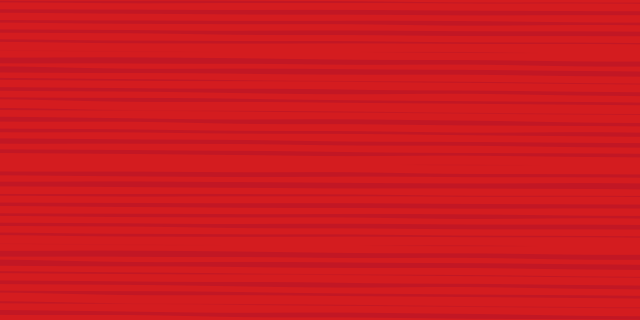
Give the GLSL for this pattern, as a WebGL 1 fragment shader.

```glsl
precision highp float;
// Red ground with thin, uneven, slightly sloping darker streaks in a vertically repeating band.

uniform vec2 u_resolution;

// Lengths are fractions of the canvas height.
const float TAU = 6.2831853;
const float STREAKS = 19.0;       // streaks in one band
const float BAND_HEIGHT = 0.604;  // vertical repeat
const float FIRST_STREAK = 0.036; // depth of the first streak
const vec3 GROUND = vec3(0.83, 0.11, 0.12);
const vec3 STREAK = vec3(0.76, 0.09, 0.14);

float hash(vec2 cell) {
  return fract(sin(dot(cell, vec2(127.1, 311.7))) * 43758.545);
}

// Smooth noise along x in -1..1, different for each seed.
float noise(float x, float seed) {
  float cell = floor(x);
  float t = smoothstep(0.0, 1.0, x - cell);
  return 2.0 * mix(hash(vec2(cell, seed)), hash(vec2(cell + 1.0, seed)), t) - 1.0;
}

float wave(float index, float peak, float period) {
  return cos(TAU * (index - peak) / period);
}

// Depth of a streak: nearly even pitch, a gentle fall to the right, a slow wobble.
float streakDepth(float index, float x) {
  float around = wave(index, 0.0, STREAKS);
  float depth = FIRST_STREAK + BAND_HEIGHT * index / STREAKS - 0.0068 * (1.0 - around);
  float fall = (0.0058 - 0.0026 * around) * x;
  return depth + fall + 0.0016 * noise(x * 2.7, index);
}

// Interfering waves mix heavy and fine streaks; noise swells and tapers each one.
float streakWidth(float index, float x) {
  float width = 0.0098
    + 0.0036 * wave(index, 0.5, 5.8)
    + 0.0052 * wave(index, -0.2, 2.8)
    + 0.0042 * wave(index, 16.5, 3.75);
  return max(width + 0.0034 * noise(x * 2.1, index + 40.0), 0.0);
}

float wrapCentered(float value, float period) {
  return value - period * floor(value / period + 0.5);
}

// Antialiased line that fades once it is thinner than one pixel.
float lineCoverage(float offset, float width, float pixel) {
  float inside = clamp((0.5 * max(width, pixel) - abs(offset)) / pixel + 0.5, 0.0, 1.0);
  return inside * min(width / pixel, 1.0);
}

float streakCoverage(vec2 p, float pixel) {
  float coverage = 0.0;
  for (float index = 0.0; index < STREAKS; index += 1.0) {
    float offset = wrapCentered(p.y - streakDepth(index, p.x), BAND_HEIGHT);
    coverage = max(coverage, lineCoverage(offset, streakWidth(index, p.x), pixel));
  }
  return coverage;
}

void main() {
  float pixel = 1.0 / u_resolution.y;
  vec2 p = gl_FragCoord.xy * pixel;
  p.y = 1.0 - p.y; // depth below the top edge
  gl_FragColor = vec4(mix(GROUND, STREAK, streakCoverage(p, pixel)), 1.0);
}
```
